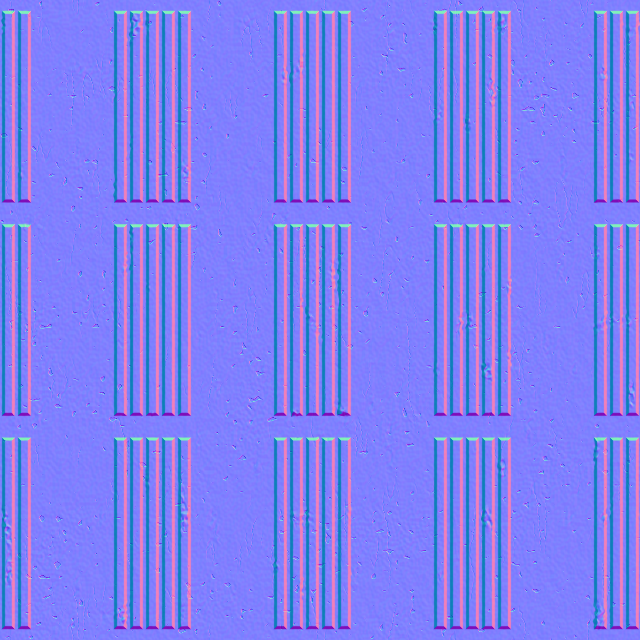
This texture map is drawn by a Shadertoy shader. Its source:

```glsl
// Tiling normal map: 4 x 3 panels of five raised bevelled bars on worn, pitted plaster.

const vec2 PANELS = vec2(4.0, 3.0);          // repeats across and down
const vec2 PANEL_CENTER = vec2(0.953, 0.5);  // within one repeat
const vec2 BAR_HALF = vec2(0.01005, 0.1497);
const float BAR_PITCH = 0.025;
const float BEVEL_WIDTH = 0.0047;
const float BEVEL_SLOPE = 2.0;

// Unit gradient chosen by an integer hash of a lattice corner
vec2 cornerGradient(ivec2 corner, float seed) {
    uint h = uint(corner.x) * 1597334677u ^ uint(corner.y) * 3812015801u ^ uint(seed) * 2654435769u;
    h = (h ^ (h >> 16)) * 2246822519u;
    h = (h ^ (h >> 13)) * 3266489917u;
    h ^= h >> 16;
    float angle = float(h & 65535u) * 6.2831853 / 65536.0;
    return vec2(cos(angle), sin(angle));
}

// Gradient noise that wraps over the unit square; frequency must be whole
float wrapNoise(vec2 uv, vec2 frequency, float seed) {
    vec2 p = uv * frequency;
    vec2 cell = floor(p);
    vec2 f = p - cell;
    vec2 w = f * f * f * (f * (f * 6.0 - 15.0) + 10.0);
    vec2 lo = mod(cell, frequency);
    vec2 hi = mod(cell + 1.0, frequency);
    float a = dot(cornerGradient(ivec2(lo), seed), f);
    float b = dot(cornerGradient(ivec2(hi.x, lo.y), seed), f - vec2(1.0, 0.0));
    float c = dot(cornerGradient(ivec2(lo.x, hi.y), seed), f - vec2(0.0, 1.0));
    float d = dot(cornerGradient(ivec2(hi), seed), f - 1.0);
    return mix(mix(a, b, w.x), mix(c, d, w.x), w.y);
}

// Patches where the bars have been chipped
float chipPatch(vec2 uv) {
    return smoothstep(0.28, 0.5, wrapNoise(uv, vec2(37.0, 13.0), 11.0));
}

// Plaster relief: grain, sparse pits, vertical hairlines and chipped patches
float plasterHeight(vec2 uv, float chipDepth) {
    float patches = wrapNoise(uv, vec2(9.0), 1.0);
    float grain = wrapNoise(uv, vec2(190.0, 160.0), 2.0) * (0.00022 + 0.0003 * max(patches, 0.0));
    float swell = wrapNoise(uv, vec2(67.0, 41.0), 3.0) * 0.00035;

    vec2 warped = uv + 0.003 * vec2(wrapNoise(uv, vec2(130.0), 4.0), wrapNoise(uv, vec2(130.0), 5.0));
    float pitField = wrapNoise(warped, vec2(83.0, 97.0), 6.0) + 0.18 * patches;
    float pits = smoothstep(0.42, 0.54, pitField) * 0.0009;

    float ridge = abs(wrapNoise(warped, vec2(61.0, 13.0), 7.0));
    float hairMask = smoothstep(0.12, 0.35, wrapNoise(uv, vec2(29.0, 11.0), 8.0));
    float hairlines = (1.0 - smoothstep(0.0, 0.07, ridge)) * hairMask * 0.0003;

    float chips = chipPatch(uv) * wrapNoise(warped, vec2(140.0, 110.0), 9.0) * chipDepth;
    return grain + swell + chips - pits - hairlines;
}

// Negative height gradient by finite differences
vec2 plasterSlope(vec2 uv, float chipDepth) {
    const float stepSize = 0.001;
    float h = plasterHeight(uv, chipDepth);
    float hx = plasterHeight(uv + vec2(stepSize, 0.0), chipDepth);
    float hy = plasterHeight(uv + vec2(0.0, stepSize), chipDepth);
    return vec2(h - hx, h - hy) / stepSize;
}

// Offset from the middle of the nearest bar
vec2 barLocal(vec2 uv) {
    vec2 p = (fract(uv * PANELS - PANEL_CENTER + 0.5) - 0.5) / PANELS;
    p.x -= BAR_PITCH * clamp(round(p.x / BAR_PITCH), -2.0, 2.0);
    return p;
}

// Antialiased step across a signed distance
float coverage(float dist, float softness) {
    return smoothstep(-softness, softness, dist);
}

// Outward bevel direction, mitred at the corners
vec2 bevelDirection(vec2 p, vec2 inset, float softness) {
    float horizontal = coverage(inset.y - inset.x, softness);
    return mix(vec2(0.0, sign(p.y)), vec2(sign(p.x), 0.0), horizontal);
}

vec3 surfaceNormal(vec2 slope) {
    return normalize(vec3(slope, 1.0));
}

void mainImage(out vec4 fragColor, in vec2 fragCoord) {
    vec2 uv = fragCoord / iResolution.xy;
    float softness = 0.85 / iResolution.y;

    // Bar edges, ragged where chipped
    float chipped = chipPatch(uv);
    vec2 jitter = vec2(wrapNoise(uv, vec2(120.0), 14.0), wrapNoise(uv, vec2(120.0), 15.0));
    vec2 p = barLocal(uv) + jitter * (0.0003 + 0.004 * chipped);
    vec2 inset = BAR_HALF - abs(p);
    float edge = min(inset.x, inset.y);
    float bar = coverage(edge, softness);
    float bevel = bar * (1.0 - coverage(edge - BEVEL_WIDTH, softness));

    // Wear is strongest on the raised bars
    vec2 wear = plasterSlope(uv, mix(0.0006, 0.003, bar));
    vec2 bevelSlope = bevelDirection(p, inset, softness) * BEVEL_SLOPE;
    vec3 normal = mix(surfaceNormal(wear), surfaceNormal(bevelSlope + wear), bevel);

    fragColor = vec4(0.5 + 0.5 * normal, 1.0);
}
```
